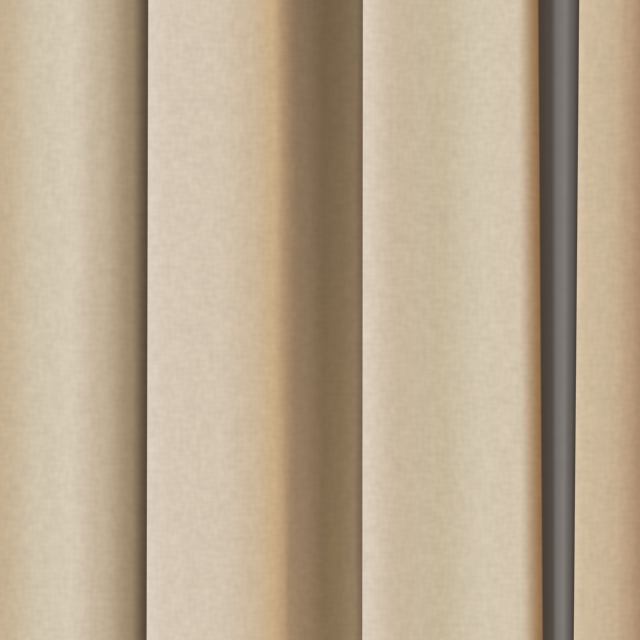
Give the GLSL for this texture, as a Shadertoy shader.

```glsl
// Soft beige linen curtain folds with a narrow grey gap on the right.

// Fold boundaries: x at the bottom, x at the top
const vec2 LEFT_EDGE   = vec2(0.2290, 0.2315);
const vec2 SHADOW_EDGE = vec2(0.4490, 0.4460);
const vec2 CENTRE_EDGE = vec2(0.5660, 0.5670);
const vec2 GAP_LEFT    = vec2(0.8480, 0.8410);
const vec2 GAP_RIGHT   = vec2(0.8965, 0.9050);

const float EDGE_SOFTNESS = 0.0013;
const float SHADOW_BLUR_TOP = 0.018;
const float SHADOW_BLUR_BOTTOM = 0.004;
const float SWAY = 0.004;
const float WEAVE_SCALE = 150.0;
const float WEAVE_STRENGTH = 0.028;
const float MOTTLE_STRENGTH = 0.020;

// Colour stops across each fold: rgb, then position from 0 to 1
const int STOPS = 6;
const vec4 LEFT_FOLD[STOPS] = vec4[](
    vec4(0.77, 0.69, 0.57, 0.00), vec4(0.82, 0.77, 0.68, 0.27),
    vec4(0.84, 0.79, 0.71, 0.48), vec4(0.76, 0.69, 0.59, 0.70),
    vec4(0.61, 0.53, 0.42, 0.89), vec4(0.33, 0.27, 0.21, 1.00));
const vec4 FRONT_FOLD[STOPS] = vec4[](
    vec4(0.86, 0.81, 0.75, 0.00), vec4(0.84, 0.78, 0.71, 0.15),
    vec4(0.83, 0.77, 0.69, 0.52), vec4(0.80, 0.72, 0.61, 0.76),
    vec4(0.79, 0.68, 0.53, 0.90), vec4(0.71, 0.59, 0.45, 1.00));
const vec4 SHADOW_FOLD[STOPS] = vec4[](
    vec4(0.60, 0.50, 0.39, 0.00), vec4(0.55, 0.46, 0.36, 0.22),
    vec4(0.48, 0.40, 0.30, 0.50), vec4(0.50, 0.42, 0.31, 0.68),
    vec4(0.54, 0.46, 0.36, 0.90), vec4(0.46, 0.38, 0.30, 1.00));
const vec4 CENTRE_FOLD[STOPS] = vec4[](
    vec4(0.86, 0.81, 0.74, 0.00), vec4(0.79, 0.72, 0.62, 0.20),
    vec4(0.78, 0.72, 0.61, 0.42), vec4(0.83, 0.78, 0.69, 0.68),
    vec4(0.83, 0.77, 0.68, 0.88), vec4(0.58, 0.43, 0.28, 1.00));
const vec4 GAP[STOPS] = vec4[](
    vec4(0.29, 0.24, 0.20, 0.00), vec4(0.32, 0.29, 0.27, 0.30),
    vec4(0.46, 0.44, 0.42, 0.46), vec4(0.50, 0.48, 0.46, 0.66),
    vec4(0.39, 0.37, 0.35, 0.85), vec4(0.27, 0.24, 0.22, 1.00));
const vec4 RIGHT_FOLD[STOPS] = vec4[](
    vec4(0.84, 0.77, 0.67, 0.00), vec4(0.81, 0.73, 0.61, 0.15),
    vec4(0.79, 0.71, 0.60, 0.42), vec4(0.78, 0.69, 0.57, 0.60),
    vec4(0.73, 0.62, 0.50, 0.83), vec4(0.67, 0.55, 0.43, 1.00));

vec2 gradientAt(vec2 cell) {
    vec3 h = fract(cell.xyx * vec3(0.1031, 0.1030, 0.0973));
    h += dot(h, h.yzx + 33.33);
    float angle = 6.2832 * fract((h.x + h.y) * h.z);
    return vec2(cos(angle), sin(angle));
}

float gradientNoise(vec2 p) {
    vec2 i = floor(p), f = fract(p);
    vec2 u = f * f * f * (f * (f * 6.0 - 15.0) + 10.0);
    float a = dot(gradientAt(i), f);
    float b = dot(gradientAt(i + vec2(1, 0)), f - vec2(1, 0));
    float c = dot(gradientAt(i + vec2(0, 1)), f - vec2(0, 1));
    float d = dot(gradientAt(i + vec2(1, 1)), f - vec2(1, 1));
    return mix(mix(a, b, u.x), mix(c, d, u.x), u.y);
}

vec3 ramp(vec4 stops[STOPS], float x, float start, float end) {
    float t = (x - start) / (end - start);
    vec3 colour = stops[0].rgb;
    for (int i = 1; i < STOPS; i++) {
        float k = clamp((t - stops[i - 1].w) / (stops[i].w - stops[i - 1].w), 0.0, 1.0);
        colour = mix(colour, stops[i].rgb, mix(k, smoothstep(0.0, 1.0, k), 0.5));
    }
    return colour;
}

float boundary(vec2 edge, float y) {
    return mix(edge.x, edge.y, y);
}

float cover(float x, float edge, float blur) {
    return smoothstep(-blur, blur, x - edge);
}

void mainImage(out vec4 fragColor, in vec2 fragCoord) {
    vec2 uv = fragCoord / iResolution.xy;
    float soft = max(EDGE_SOFTNESS, 0.75 / iResolution.x);
    float left = boundary(LEFT_EDGE, uv.y);
    float shadow = boundary(SHADOW_EDGE, uv.y);
    float centre = boundary(CENTRE_EDGE, uv.y);
    float gapL = boundary(GAP_LEFT, uv.y);
    float gapR = boundary(GAP_RIGHT, uv.y);

    // Shading drifts slightly along the height, while the folds stay put
    float x = uv.x + SWAY * gradientNoise(vec2(uv.x * 5.0, uv.y * 2.5));
    float shadowBlur = mix(SHADOW_BLUR_BOTTOM, SHADOW_BLUR_TOP, smoothstep(0.0, 0.6, uv.y));

    // Folds layered from left to right
    vec3 colour = ramp(LEFT_FOLD, uv.x, 0.0, left);
    colour = mix(colour, ramp(FRONT_FOLD, x, left, shadow), cover(uv.x, left, soft));
    vec3 shade = ramp(SHADOW_FOLD, x, shadow, centre) * mix(1.08, 0.94, uv.y);
    colour = mix(colour, shade, cover(x, shadow, shadowBlur));
    colour = mix(colour, ramp(CENTRE_FOLD, uv.x, centre, gapL), cover(uv.x, centre, soft));
    colour = mix(colour, ramp(GAP, uv.x, gapL, gapR), cover(uv.x, gapL, soft * 1.5));
    colour = mix(colour, ramp(RIGHT_FOLD, x, gapR, 1.0), cover(uv.x, gapR, soft));

    // Crossed threads and faint mottling of the cloth
    float weave = gradientNoise(uv * WEAVE_SCALE * vec2(1.0, 0.4))
                + gradientNoise(uv * WEAVE_SCALE * vec2(0.4, 1.0) + 37.0);
    float mottle = gradientNoise(uv * vec2(45.0, 28.0) + 11.0);
    float cloth = 1.0 - 0.6 * cover(uv.x, gapL, soft) * (1.0 - cover(uv.x, gapR, soft));
    colour *= 1.0 + cloth * (WEAVE_STRENGTH * weave + MOTTLE_STRENGTH * mottle);
    fragColor = vec4(colour, 1.0);
}
```
